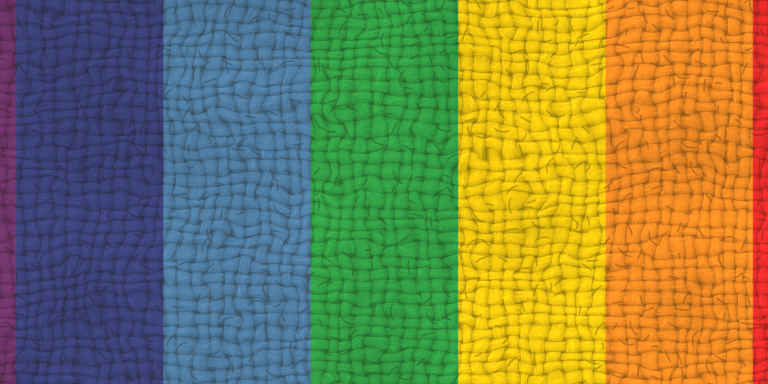
This texture is drawn by a WebGL 2 fragment shader. Its source:

```glsl
#version 300 es
precision highp float;
// Coarse burlap dyed in vertical rainbow stripes.
// A wobbling plain weave gives a height field, which is lit from the upper left;
// dark gaps, fine fibres and loose curved hairs are laid over the dye.
uniform vec2 u_resolution;
out vec4 outColor;

const float PI = 3.14159265;
const float FIRST_EDGE = 0.0417;            // first stripe border, in canvas heights
const float STRIPE_WIDTH = 0.3838;
const vec2 THREAD_PITCH = vec2(0.038, 0.033);
const float WOBBLE = 0.36;                  // thread wander, in pitches
const float RELIEF = 0.26;                  // strength of the side light
const float HAIR_CELL = 0.052;
const float HAIR_WIDTH = 0.0016;
const vec3 GAP_TINT = vec3(0.20, 0.17, 0.06);

const vec3 PURPLE = vec3(0.42, 0.20, 0.40);
const vec3 INDIGO = vec3(0.23, 0.25, 0.46);
const vec3 BLUE   = vec3(0.30, 0.47, 0.61);
const vec3 GREEN  = vec3(0.19, 0.60, 0.26);
const vec3 YELLOW = vec3(0.92, 0.76, 0.06);
const vec3 ORANGE = vec3(0.92, 0.53, 0.14);
const vec3 RED    = vec3(0.88, 0.17, 0.16);

float hash(vec2 p) {
  vec3 q = fract(vec3(p.xyx) * 0.1031);
  q += dot(q, q.yzx + 33.33);
  return fract((q.x + q.y) * q.z);
}

float noise(vec2 p) {
  vec2 i = floor(p), f = fract(p);
  f = f * f * (3.0 - 2.0 * f);
  return mix(mix(hash(i), hash(i + vec2(1, 0)), f.x),
             mix(hash(i + vec2(0, 1)), hash(i + vec2(1, 1)), f.x), f.y);
}

// Rounded thread section: 1 at the axis, 0 beyond the half width.
float threadProfile(float offset, float halfWidth) {
  float t = offset / halfWidth;
  return sqrt(max(0.0, 1.0 - t * t));
}

// Canvas position to weave space, one thread per unit.
vec2 weaveSpace(vec2 p) {
  vec2 q = p / THREAD_PITCH;
  vec2 broad = vec2(noise(q * 0.13 + 7.0), noise(q * 0.13 + 61.0)) - 0.5;
  vec2 local = vec2(noise(q * vec2(0.8, 0.6) + 23.0), noise(q * vec2(0.6, 0.8) + 91.0)) - 0.5;
  return q + 1.6 * broad + 2.0 * WOBBLE * local;
}

// Height of the topmost thread; over and under alternate at each crossing.
float weaveHeight(vec2 p) {
  vec2 q = weaveSpace(p);
  vec2 id = floor(q + 0.5);
  vec2 d = q - id;
  float warpWidth = 0.40 + 0.16 * noise(vec2(id.x * 5.3, q.y * 0.7));
  float weftWidth = 0.42 + 0.16 * noise(vec2(q.x * 0.7, id.y * 5.3 + 40.0));
  float warp = threadProfile(d.x, warpWidth) * (0.62 + 0.38 * cos(PI * (q.y + id.x)));
  float weft = threadProfile(d.y, weftWidth) * (0.62 - 0.38 * cos(PI * (q.x + id.y)));
  // Fibres run along whichever thread lies on top.
  vec2 grain = warp > weft ? vec2(7.0, 2.2) : vec2(2.2, 7.0);
  return max(warp, weft) + 0.16 * (noise(q * grain) - 0.5);
}

vec3 dye(float x, float pixel) {
  vec3 bands[7] = vec3[7](PURPLE, INDIGO, BLUE, GREEN, YELLOW, ORANGE, RED);
  vec3 colour = bands[0];
  for (int i = 1; i < 7; i++) {
    float edge = FIRST_EDGE + float(i - 1) * STRIPE_WIDTH;
    colour = mix(colour, bands[i], smoothstep(-pixel, pixel, x - edge));
  }
  return colour;
}

// Scattered curved hairs: negative is dark, positive is light.
float hairs(vec2 p, float pixel) {
  vec2 cell = floor(p / HAIR_CELL);
  float sum = 0.0;
  for (int k = 0; k < 9; k++) {
    vec2 c = cell + vec2(k % 3 - 1, k / 3 - 1);
    float seed = hash(c + 17.0);
    vec2 center = (c + vec2(hash(c + 3.1), hash(c + 8.7))) * HAIR_CELL;
    float angle = PI * hash(c + 29.0);
    vec2 d = mat2(cos(angle), -sin(angle), sin(angle), cos(angle)) * (p - center);
    d.y += (seed - 0.5) * 40.0 * d.x * d.x;
    float halfLength = HAIR_CELL * (0.2 + 0.35 * seed);
    float line = 1.0 - smoothstep(HAIR_WIDTH - pixel * 0.5, HAIR_WIDTH + pixel, abs(d.y));
    line *= 1.0 - smoothstep(0.6 * halfLength, halfLength, abs(d.x));
    sum += line * (hash(c + 51.0) < 0.65 ? -1.0 : 0.6);
  }
  return clamp(sum, -1.0, 1.0);
}

void main() {
  float pixel = 1.0 / u_resolution.y;
  vec2 p = gl_FragCoord.xy * pixel;

  // Relief: height and its slope towards the light.
  float height = weaveHeight(p);
  float slope = height - weaveHeight(p + vec2(-0.0025, 0.0035));
  float light = 0.82 + 0.24 * height + RELIEF * clamp(slope, -0.6, 0.6);

  // Dye, darkened in the gaps and varied over the cloth.
  vec3 base = dye(p.x, pixel);
  float gap = 1.0 - smoothstep(0.10, 0.66, height);
  vec3 colour = mix(base * light, base * 0.56 + GAP_TINT * 0.28, gap * 0.85);
  colour *= 0.93 + 0.10 * noise(p * 5.0) + 0.06 * noise(p * 190.0);

  // Loose hairs.
  float hair = hairs(p, pixel);
  colour = mix(colour, base * 0.5 + GAP_TINT * 0.3, 0.5 * max(-hair, 0.0));
  colour += base * 0.14 * max(hair, 0.0);
  outColor = vec4(clamp(colour, 0.0, 1.0), 1.0);
}
```
